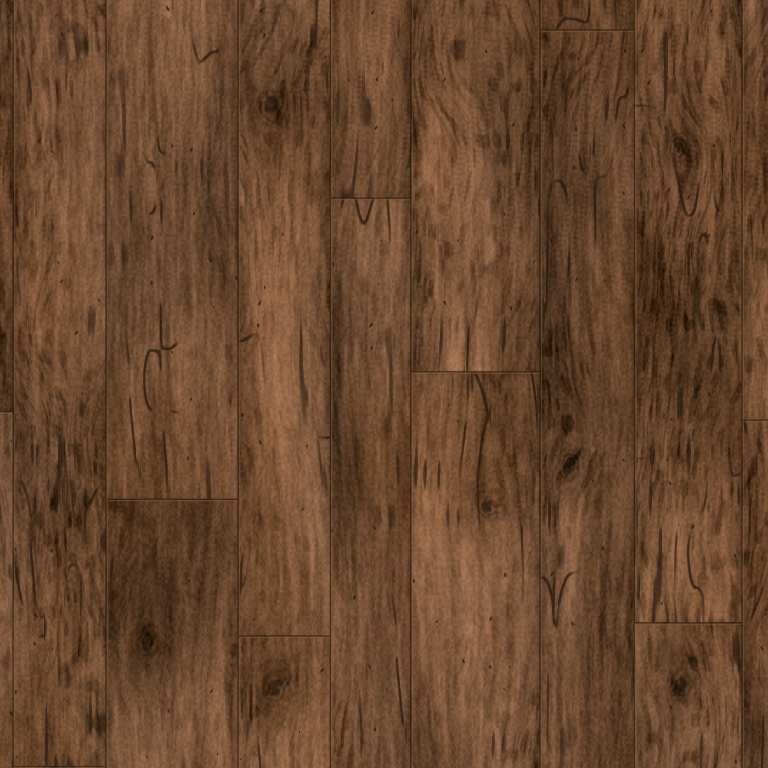
Reproduce this texture procedurally as a WebGL 2 fragment shader.

```glsl
#version 300 es
precision highp float;

uniform vec2 u_resolution;
out vec4 fragColor;

const vec3 MEAN_COLOR = vec3(0.453, 0.309, 0.206);
const vec3 TONE_AXIS = vec3(1.0, 0.76, 0.62);
const vec3 CRACK_COLOR = vec3(0.14, 0.09, 0.05);
const vec3 SEAM_COLOR = vec3(0.19, 0.12, 0.07);
const vec3 BEVEL_COLOR = vec3(0.50, 0.36, 0.24);

const int PLANKS = 9;
const float EDGES[10] = float[](-0.08, 0.017, 0.138, 0.310, 0.430, 0.535, 0.703, 0.826, 0.966, 1.08);
const float JOINTS[9] = float[](0.464, 0.002, 0.350, 0.172, 0.742, 0.516, 0.961, 0.189, 0.453);

const float SEAM_WIDTH = 0.0008;
const float EDGE_SHADE = 0.11;
const float KNOT_CHANCE = 0.55;
const float SPECK_GRID = 34.0;
const float SPECK_CHANCE = 0.13;
const float BOARD_CONTRAST = 0.05;
const float CLOUD_CONTRAST = 0.37;
const float STREAK_CONTRAST = 0.11;
const float FIBRE_CONTRAST = 0.16;
const float GRIT_CONTRAST = 0.10;

float hash(vec2 p) {
    return fract(sin(dot(p, vec2(127.1, 311.7))) * 43758.5);
}

float noise(vec2 p) {
    vec2 i = floor(p), f = fract(p);
    f = f * f * (3.0 - 2.0 * f);
    return mix(mix(hash(i), hash(i + vec2(1, 0)), f.x),
               mix(hash(i + vec2(0, 1)), hash(i + vec2(1, 1)), f.x), f.y);
}

float fbm(vec2 p) {
    float sum = 0.0, amplitude = 0.533;
    for (int i = 0; i < 4; i++) {
        sum += amplitude * noise(p);
        p = p * 2.03 + 17.3;
        amplitude *= 0.5;
    }
    return sum;
}

// Small dark wormholes scattered one per grid cell
float specks(vec2 p) {
    vec2 q = p * SPECK_GRID, cell = floor(q);
    vec2 center = 0.25 + 0.5 * vec2(hash(cell + 3.1), hash(cell + 8.7));
    vec2 d = (fract(q) - center) * vec2(1.0, 0.55);
    d.x += d.y * (hash(cell + 5.5) - 0.5) * 2.0;
    float radius = mix(0.015, 0.06, hash(cell + 12.9));
    float shape = 1.0 - smoothstep(radius * 0.5, radius + 0.03, length(d));
    return shape * step(hash(cell), SPECK_CHANCE);
}

void main() {
    vec2 p = gl_FragCoord.xy / u_resolution;
    float pixel = 1.0 / u_resolution.y;

    // Board lookup
    int plank = 0;
    for (int i = 1; i < PLANKS; i++) if (p.x >= EDGES[i]) plank = i;
    float left = EDGES[plank], right = EDGES[plank + 1], joint = JOINTS[plank];
    bool upper = p.y > joint;
    vec2 board = vec2(float(plank) + 1.0, upper ? 2.0 : 1.0);
    float seed = hash(board);
    vec2 offset = vec2(hash(board + 20.0), seed) * 3.0;

    // Knot with grain bending around it
    float hasKnot = step(hash(board + 31.0), KNOT_CHANCE);
    vec2 knotRange = upper ? vec2(joint, 1.0) : vec2(0.0, joint);
    vec2 knot = vec2(mix(left, right, mix(0.25, 0.75, hash(board + 41.0))),
                     mix(knotRange.x, knotRange.y, mix(0.15, 0.85, hash(board + 53.0))));
    float knotRadius = mix(0.012, 0.019, hash(board + 67.0));
    vec2 d = p - knot;
    vec2 flow = d * vec2(1.0, 0.5);
    float flowRadius2 = 2.5 * knotRadius * knotRadius * hasKnot;
    float across = d.x * (1.0 - 0.75 * flowRadius2 / (dot(flow, flow) + flowRadius2 + 0.00001));
    d += 0.012 * (vec2(noise(p * 50.0), noise(p * 50.0 + 9.0)) - 0.5);
    float r = length(d * vec2(1.0, 0.75)) / knotRadius;

    // Gently bent grain, and a slanted copy for the figure
    vec2 g = vec2(across, p.y) + offset;
    g.x += 0.030 * (noise(g * vec2(7.0, 3.0)) - 0.5) + 0.003 * (noise(g * vec2(40.0, 22.0)) - 0.5);
    vec2 slanted = g;
    slanted.x += 0.055 * noise(g * vec2(11.0, 8.0) + 33.0);

    // Layered wood tone
    float cloud = fbm(g * vec2(12.0, 3.6));
    float streak = noise(g * vec2(120.0, 8.0));
    float fibre = 0.5 * noise(g * vec2(330.0, 38.0)) + 0.5 * noise(g * vec2(210.0, 20.0) + 5.0);
    float figure = smoothstep(0.35, 0.7, noise(g * vec2(8.0, 4.0) + 40.0));
    float rings = 0.5 + 0.5 * sin(fbm(slanted * vec2(11.0, 2.2) + 60.0) * 110.0);
    float dashes = noise(slanted * vec2(130.0, 34.0) + 80.0);
    float pores = smoothstep(0.60, 0.78, noise(slanted * vec2(210.0, 42.0) + 11.0));
    float grit = noise(p * vec2(440.0, 300.0));
    float tone = (seed - 0.5) * BOARD_CONTRAST
               + (cloud - 0.5) * CLOUD_CONTRAST
               + (streak - 0.5) * STREAK_CONTRAST
               + (fibre - 0.5) * FIBRE_CONTRAST
               + (grit - 0.5) * GRIT_CONTRAST;
    tone -= 0.09 * figure * rings * rings * smoothstep(0.35, 0.7, dashes);
    tone -= pores * (0.04 + 0.06 * figure);

    // Knot shading
    float knotRings = 0.5 + 0.5 * sin(r * 13.0 + 5.0 * noise(p * 110.0));
    tone -= hasKnot * (0.09 * exp(-r * r * 0.14) + exp(-r * r * 0.8) * (0.02 + 0.12 * knotRings));

    // Worn dark board edges
    float sideDistance = min(p.x - left, right - p.x);
    float jointDistance = abs(p.y - joint);
    float wear = noise(vec2(p.x * 20.0, p.y * 7.0) + offset);
    tone -= EDGE_SHADE * wear * (exp(-sideDistance / 0.015) + 0.4 * exp(-jointDistance / 0.010));

    // Hairline cracks, splinters, knot core and specks
    float crackField = noise(g * vec2(45.0, 8.0) + 70.0);
    float crackDistance = abs(crackField - 0.5) / max(fwidth(crackField), 0.004) * pixel;
    float crackMask = smoothstep(0.55, 0.72, noise(g * vec2(16.0, 7.0) + 25.0));
    float broken = smoothstep(0.40, 0.62, noise(g * vec2(50.0, 24.0) + 15.0));
    float crack = crackMask * broken * (1.0 - smoothstep(0.0005, 0.0024, crackDistance));
    float splinter = smoothstep(0.74, 0.90, noise(g * vec2(150.0, 17.0) + 90.0));
    splinter *= smoothstep(0.48, 0.75, noise(g * vec2(14.0, 6.0) + 50.0));
    float core = hasKnot * (1.0 - smoothstep(0.15, 0.65, r + 0.8 * (noise(p * 190.0) - 0.5)));
    float dark = max(max(0.75 * crack, 0.65 * splinter), max(0.65 * core, 0.75 * specks(p)));

    vec3 color = MEAN_COLOR + TONE_AXIS * tone;
    color += vec3(-0.008, 0.002, 0.010) * (noise(p * vec2(14.0, 5.0) + 30.0) - 0.5) * 2.0;
    color = mix(color, CRACK_COLOR, dark);

    // Seams with a thin lit bevel
    float seamDistance = min(sideDistance, jointDistance);
    float bevelDistance = min(abs(p.x - left - 0.0020), abs(joint - p.y - 0.0020));
    float bevel = 1.0 - smoothstep(0.0003, 0.0003 + pixel, bevelDistance);
    float seam = 1.0 - smoothstep(SEAM_WIDTH - 0.5 * pixel, SEAM_WIDTH + 0.6 * pixel, seamDistance);
    color = mix(color, BEVEL_COLOR, 0.5 * bevel);
    color = mix(color, SEAM_COLOR, 0.7 * seam);

    fragColor = vec4(clamp(color, 0.0, 1.0), 1.0);
}
```
